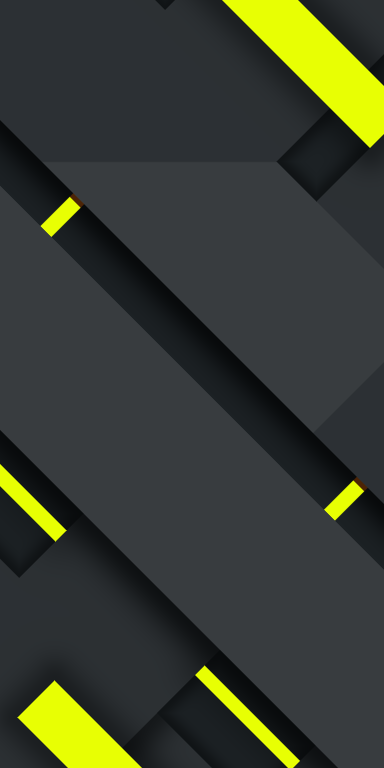
A Shadertoy shader for this background:

```glsl
#define LIGHT vec3(0.220, 0.235, 0.247)
#define PANEL vec3(0.173, 0.190, 0.202)
#define FLOOR vec3(0.110, 0.130, 0.142)
#define SHADE vec3(0.025, 0.033, 0.038)
#define ACCENT vec3(0.910, 1.000, 0.010)
#define TIP vec3(0.300, 0.140, 0.020)
#define SOFTNESS 0.085
#define TICK_PERIOD 1.477

// Signed distance to a rectangle given by two opposite corners
float box(vec2 q, vec2 lo, vec2 hi) {
    vec2 d = abs(q - 0.5 * (lo + hi)) - 0.5 * (hi - lo);
    return length(max(d, 0.0)) + min(max(d.x, d.y), 0.0);
}

float coverage(float d) {
    float aa = 1.0 / iResolution.x;
    return 1.0 - smoothstep(-aa, aa, d);
}

float falloff(float d, float width) {
    float t = max(d, 0.0) / width;
    return exp(-t * t);
}

// Sunken floor, darkened along its walls
void slot(inout vec3 col, vec2 q, vec2 lo, vec2 hi) {
    float d = box(q, lo, hi);
    vec3 inner = mix(FLOOR, SHADE, 0.55 * falloff(-d, 0.5 * SOFTNESS));
    col = mix(col, inner, coverage(d));
}

// Raised accent bar with a soft shadow around it
void bar(inout vec3 col, vec2 q, vec2 lo, vec2 hi, float shadow) {
    float d = box(q, lo, hi);
    col = mix(col, SHADE, shadow * falloff(d, SOFTNESS));
    col = mix(col, ACCENT, coverage(d));
}

void mainImage(out vec4 fragColor, in vec2 fragCoord) {
    vec2 p = fragCoord / iResolution.xy * vec2(1.0, 2.0);
    // Diagonal axes: x runs across the bands, y runs along them
    vec2 q = vec2(p.x + p.y - 2.0, p.x - p.y + 2.0);
    vec3 col = PANEL;

    // Light panel on the upper side
    float panel = max(max(p.y - 1.578, q.x - 0.2995), q.y - 1.943);
    col = mix(col, LIGHT, coverage(panel));

    // Upper slots and wide bar
    slot(col, q, vec2(0.404, -1.0), vec2(0.700, 0.456));
    slot(col, q, vec2(0.2995, 1.141), vec2(2.0, 1.349));
    bar(col, q, vec2(0.578, -1.0), vec2(0.776, 1.349), 0.45);

    // Lower panels, with a step and the shadow of the central band
    float lower = coverage(q.x + 1.119);
    col = mix(col, PANEL, lower);
    float stepSide = coverage(2.266 - q.y);
    col = mix(col, SHADE, lower * stepSide * 0.6 * falloff(q.y - 2.266, SOFTNESS));
    slot(col, q, vec2(-1.455, -1.0), vec2(-1.119, 1.555));
    slot(col, q, vec2(-1.448, 2.266), vec2(-1.119, 2.763));
    col = mix(col, SHADE, lower * 0.8 * falloff(-1.119 - q.x, 1.2 * SOFTNESS));

    // Lower bars
    bar(col, q, vec2(-1.266, -1.0), vec2(-1.208, 1.555), 0.15);
    bar(col, q, vec2(-1.250, 2.266), vec2(-1.200, 2.763), 0.15);
    bar(col, q, vec2(-1.823, 1.914), vec2(-1.630, 4.0), 0.45);

    // Central channel, shaded below its upper wall
    float channel = box(q, vec2(-0.484, -2.0), vec2(-0.3125, 5.0));
    vec3 trench = mix(FLOOR, SHADE, 0.95 * falloff(-0.3125 - q.x, SOFTNESS));

    // Repeated ticks across the channel
    float along = mod(q.y - 0.7225 + 0.5 * TICK_PERIOD, TICK_PERIOD) - 0.5 * TICK_PERIOD;
    float tick = abs(along) - 0.0285;
    vec3 tickColor = mix(TIP, ACCENT, coverage(q.x + 0.331));
    trench = mix(trench, tickColor, coverage(tick));
    col = mix(col, trench, coverage(channel));

    // Central light band
    col = mix(col, LIGHT, coverage(box(q, vec2(-1.119, -2.0), vec2(-0.484, 5.0))));

    fragColor = vec4(col, 1.0);
}
```
